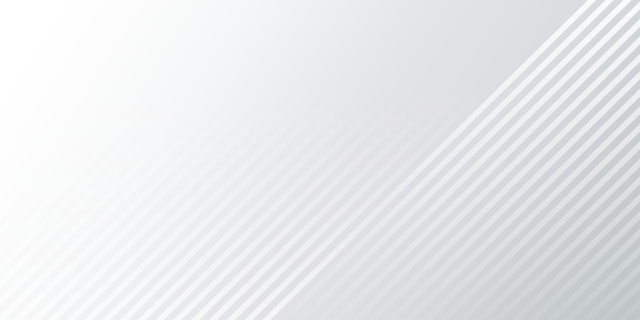
Reproduce this background procedurally as a WebGL 1 fragment shader.

```glsl
precision highp float;
// Pale silver backdrop: a diagonal gradient under two fading families of slanted white stripes.
uniform vec2 u_resolution;

// Lengths are in canvas heights
const float PERIOD = 0.0556;       // horizontal stripe spacing
const float STRIPE_FILL = 0.46;    // share of each period that is white
const float SLANT = 1.018;         // horizontal run per unit of height
const float SEAM = 0.832;          // foot of the stripe shared by both families
const float GRADIENT_TILT = 0.65;  // how much descending darkens the gradient
const float LOWER_ALPHA = 0.68;    // left family at the bottom edge
const float LOWER_REACH = 0.74;    // height where the left family vanishes
const float UPPER_ALPHA = 0.88;    // right family at the top edge
const float UPPER_FLOOR = 0.07;    // right family at the bottom edge

const vec3 WHITE = vec3(1.0);
const vec3 MIST = vec3(0.945, 0.949, 0.955);
const vec3 SILVER = vec3(0.878, 0.880, 0.898);
const vec3 STEEL = vec3(0.745, 0.770, 0.780);

// White at the upper left, cool grey at the lower right
vec3 backdrop(vec2 p) {
  float t = p.x + GRADIENT_TILT * (1.0 - p.y);
  vec3 color = mix(WHITE, MIST, smoothstep(0.1, 1.15, t));
  color = mix(color, SILVER, smoothstep(0.75, 1.65, t));
  return mix(color, STEEL, smoothstep(1.5, 2.75, t));
}

// Coverage of the stripe band, with centres at whole numbers
float stripe(float index, float blur) {
  float offset = abs(fract(index + 0.5) - 0.5);
  return 1.0 - smoothstep(-blur, blur, offset - 0.5 * STRIPE_FILL);
}

void main() {
  vec2 p = gl_FragCoord.xy / u_resolution.y;
  float index = (p.x - SLANT * p.y - SEAM) / PERIOD;
  float blur = 0.8 / (u_resolution.y * PERIOD);

  // Left family fades upward, right family fades downward
  float lower = LOWER_ALPHA * pow(max(1.0 - p.y / LOWER_REACH, 0.0), 1.2);
  float upper = mix(UPPER_FLOOR, UPPER_ALPHA, p.y);
  lower *= 1.0 - step(0.5, index);
  upper *= step(-0.5, index);

  float alpha = stripe(index, blur) * max(lower, upper);
  gl_FragColor = vec4(mix(backdrop(p), WHITE, alpha), 1.0);
}
```
